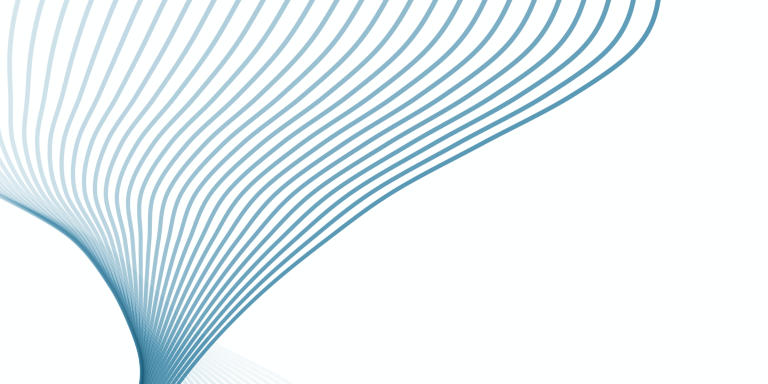
Reproduce this background procedurally as a WebGL 1 fragment shader.

```glsl
precision highp float;
// A fan of fading blue ribbons that sweeps from a dark knot at the lower left to the upper right.
uniform vec2 u_resolution;

const int LINES = 41;
const vec3 PAPER = vec3(0.995, 1.0, 1.0);
const vec3 INK = vec3(0.35, 0.60, 0.71);
const vec3 DEEP = vec3(0.02, 0.28, 0.40);
const float HALF_WIDTH_TOP = 0.0064;
const float HALF_WIDTH_BOTTOM = 0.0046;
const float FAINTEST = 0.06;       // opacity of the last line
const float FADE_POWER = 1.5;      // how fast the fan fades to the left
const float OVERLAP_GAIN = 0.4;    // how fast crossings darken
const float SLOPE_STEP = 0.004;

// Cubic interpolation weight of a knot at signed distance d
float weight(float d) {
  d = abs(d);
  float inner = (1.5 * d - 2.5) * d * d + 1.0;
  float outer = ((-0.5 * d + 2.5) * d - 4.0) * d + 2.0;
  return d < 1.0 ? inner : (d < 2.0 ? outer : 0.0);
}

// Fan profile at depth v below the top: right edge, spread, fold
vec3 fanProfile(float v) {
  float k = v * 8.0;
  return weight(k + 1.0) * vec3(1.693, 2.190, -0.417)
       + weight(k)       * vec3(1.714, 2.583, 0.029)
       + weight(k - 1.0) * vec3(1.656, 2.792, 0.438)
       + weight(k - 2.0) * vec3(1.487, 2.760, 0.792)
       + weight(k - 3.0) * vec3(1.253, 2.552, 1.042)
       + weight(k - 4.0) * vec3(1.023, 2.167, 1.125)
       + weight(k - 5.0) * vec3(0.849, 1.698, 1.096)
       + weight(k - 6.0) * vec3(0.695, 1.219, 0.917)
       + weight(k - 7.0) * vec3(0.568, 0.833, 0.792)
       + weight(k - 8.0) * vec3(0.464, 0.583, 0.875)
       + weight(k - 9.0) * vec3(0.380, 0.417, 0.958);
}

void main() {
  vec2 p = gl_FragCoord.xy / u_resolution.y;
  float pixel = 1.0 / u_resolution.y;
  float depth = 1.0 - p.y;

  vec3 profile = fanProfile(depth);
  vec3 slope = (fanProfile(depth + SLOPE_STEP) - fanProfile(depth - SLOPE_STEP))
             / (2.0 * SLOPE_STEP);
  float halfWidth = mix(HALF_WIDTH_TOP, HALF_WIDTH_BOTTOM, depth);

  // Add up the ink of all lines, from the right edge to the left
  float density = 0.0;
  for (int i = 0; i < LINES; i++) {
    float s = float(i) / float(LINES - 1);
    vec3 basis = vec3(1.0, -s, s * s);
    float lineSlope = dot(slope, basis);
    float dist = abs(p.x - dot(profile, basis)) / sqrt(1.0 + lineSlope * lineSlope);
    float coverage = 1.0 - smoothstep(halfWidth - 0.75 * pixel, halfWidth + 0.75 * pixel, dist);
    density += coverage * mix(FAINTEST, 1.0, pow(1.0 - s, FADE_POWER));
  }

  // Single lines tint the paper, crossings deepen the ink
  vec3 color = mix(PAPER, INK, min(density, 1.0));
  color = mix(color, DEEP, 1.0 - exp(-OVERLAP_GAIN * max(density - 1.0, 0.0)));
  gl_FragColor = vec4(color, 1.0);
}
```
